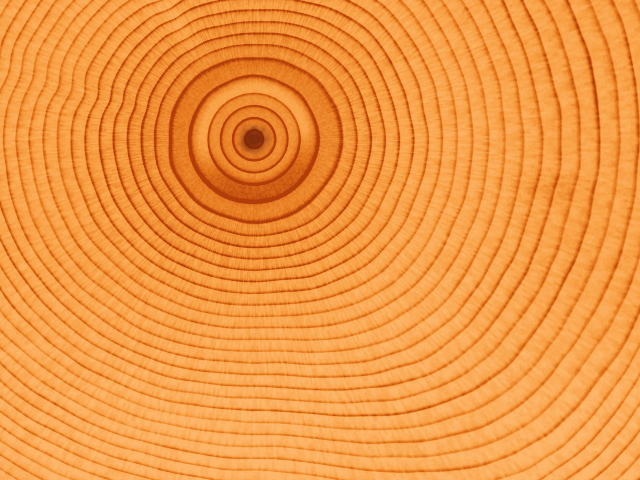
Write a Shadertoy shader that draws this texture.

```glsl
// Cross-cut softwood: off-centre growth rings around a dark pith, with radial grain.
const vec2 PITH = vec2(0.5295, 0.710);      // all lengths are in canvas heights
const float CORE_STEP = 0.0252;             // spacing of the four innermost rings
const float WIDE_STEP = 0.0407;             // spacing of the two broad young rings
const float RING_STEP = 0.0243;             // spacing of all later rings
const float CORE_EDGE = 4.0 * CORE_STEP;
const float WIDE_EDGE = CORE_EDGE + 2.0 * WIDE_STEP;
const float RIGHT_STRETCH = 0.25;
const float LEFT_STRETCH = 0.11;
const float LINE_DEPTH = 0.46;
const float LATE_DEPTH = 0.19;
const float GRAIN_DEPTH = 0.25;
const float SPECK_DEPTH = 0.13;
const float GRAIN_COUNT = 760.0;            // fibres in one full turn
const float TAU = 6.2831853;
const vec2 KNOT_A = vec2(-0.966, 0.257);    // directions in which rings are pinched
const vec2 KNOT_B = vec2(-0.550, 0.835);

const vec3 PALE = vec3(0.990, 0.710, 0.410);
const vec3 HONEY = vec3(0.970, 0.620, 0.260);
const vec3 AMBER = vec3(0.890, 0.455, 0.105);
const vec3 RUST = vec3(0.700, 0.240, 0.040);
const vec3 PITH_BROWN = vec3(0.430, 0.120, 0.030);

float hash(vec2 p) {
    vec3 q = fract(p.xyx * 0.1031);
    q += dot(q, q.yzx + 33.33);
    return fract((q.x + q.y) * q.z);
}

// Value noise that repeats along x, so it can wrap around the pith.
float wrapNoise(vec2 p, float period) {
    vec2 cell = floor(p), f = fract(p);
    f = f * f * (3.0 - 2.0 * f);
    float x0 = mod(cell.x, period), x1 = mod(cell.x + 1.0, period);
    float low = mix(hash(vec2(x0, cell.y)), hash(vec2(x1, cell.y)), f.x);
    float high = mix(hash(vec2(x0, cell.y + 1.0)), hash(vec2(x1, cell.y + 1.0)), f.x);
    return mix(low, high, f.y);
}

float noise(vec2 p) { return wrapNoise(p + 64.0, 1024.0); }

float bump(float x, float centre, float width) {
    float t = (x - centre) / width;
    return exp(-t * t);
}

float alongRay(vec2 dir, vec2 ray) { return exp(-320.0 * (1.0 - dot(dir, ray))); }

// Radius with the uneven growth of the trunk removed.
float growthRadius(float r, vec2 dir) {
    float right = smoothstep(0.0, 0.8, dir.x)
                * (0.03 + RIGHT_STRETCH * clamp((r - 0.156) / 0.608, 0.0, 1.2));
    float left = LEFT_STRETCH * dir.x * dir.x * step(dir.x, 0.0) * smoothstep(0.05, 0.5, r);
    return r / (1.0 + right * smoothstep(0.12, 0.24, r) + left);
}

// Continuous ring number; whole values are the late-wood lines.
float ringNumber(float g) {
    return min(g, CORE_EDGE) / CORE_STEP
         + clamp(g - CORE_EDGE, 0.0, WIDE_EDGE - CORE_EDGE) / WIDE_STEP
         + max(g - WIDE_EDGE, 0.0) / RING_STEP;
}

vec3 woodColor(float tone) {
    vec3 c = mix(PALE, HONEY, clamp(tone * 3.0, 0.0, 1.0));
    c = mix(c, AMBER, clamp(tone * 3.0 - 1.0, 0.0, 1.0));
    return mix(c, RUST, clamp(tone * 3.0 - 2.0, 0.0, 1.0));
}

void mainImage(out vec4 fragColor, in vec2 fragCoord) {
    vec2 uv = fragCoord / iResolution.y;
    vec2 p = uv - PITH;
    float r = max(length(p), 1e-4);
    vec2 dir = p / r;
    float outer = smoothstep(0.15, 0.4, r);

    // Ring layout with wobble and pinches
    float rings = ringNumber(growthRadius(r, dir));
    rings += (noise(p * 4.0) - 0.5) * 0.40 * smoothstep(0.04, 0.3, r);
    rings += (noise(p * 17.0) - 0.5) * 0.17 * smoothstep(0.04, 0.2, r);
    rings += 0.5 * outer * (alongRay(dir, KNOT_A) + 0.6 * alongRay(dir, KNOT_B));
    rings += 0.10;
    float id = floor(rings), phase = rings - id;
    float soft = clamp(1.5 / (iResolution.y * RING_STEP), 0.13, 0.4);

    // Late wood deepens outward, then ends sharply
    float edge = smoothstep(0.0, soft, 1.0 - phase);
    float lateWood = smoothstep(0.2, 1.0, phase) * edge;
    float line = smoothstep(0.64, 0.90, phase) * edge;
    float strength = mix(0.60, 1.15, hash(vec2(id, 7.0))) * mix(0.7, 1.2, noise(p * 7.0 + 20.0));

    // Broad tone: pale foot, warm heart, darker upper left
    float tone = 0.04 + 0.16 * smoothstep(0.0, 0.6, uv.y);
    tone += 0.25 * bump(r, 0.14, 0.16) + 0.08 * bump(length(p + vec2(0.22, 0.0)), 0.0, 0.28);
    tone += 0.12 * (noise(p * 3.0 + 9.0) - 0.5);
    tone += LATE_DEPTH * lateWood + LINE_DEPTH * strength * line;

    // Shadowed crescent below the heart and the light band above it
    float below = smoothstep(-0.25, 0.85, dot(dir, vec2(0.20, -0.98)));
    float tail = r < 0.102 ? 0.017 : 0.040;
    tone += 0.36 * below * bump(r, 0.102, tail);
    tone -= 0.22 * (1.0 - below) * bump(r, 0.108, 0.018);
    tone += 0.12 * (1.0 - below) * bump(r, 0.145, 0.025);

    // Pale streak along the upper pinch, and a stain on the right
    tone -= 0.12 * alongRay(dir, KNOT_B) * smoothstep(0.16, 0.25, r);
    tone += 0.16 * bump(uv.x, 1.15, 0.05) * bump(uv.y, 0.61, 0.025);

    // Fine radial fibres
    float turn = atan(p.y, p.x) / TAU;
    float fibre = wrapNoise(vec2(turn * GRAIN_COUNT, r * 60.0), GRAIN_COUNT) - 0.5;
    float speck = noise(uv * 260.0) - 0.5;
    tone += GRAIN_DEPTH * fibre * smoothstep(0.05, 0.25, r) + SPECK_DEPTH * speck;

    // Pith
    float core = 1.0 - smoothstep(0.008, 0.040, r + 0.008 * (noise(p * 90.0) - 0.5));
    tone += 0.24 * bump(r, 0.0, 0.06);
    vec3 color = mix(woodColor(tone), PITH_BROWN, 0.85 * core);
    fragColor = vec4(color, 1.0);
}
```
